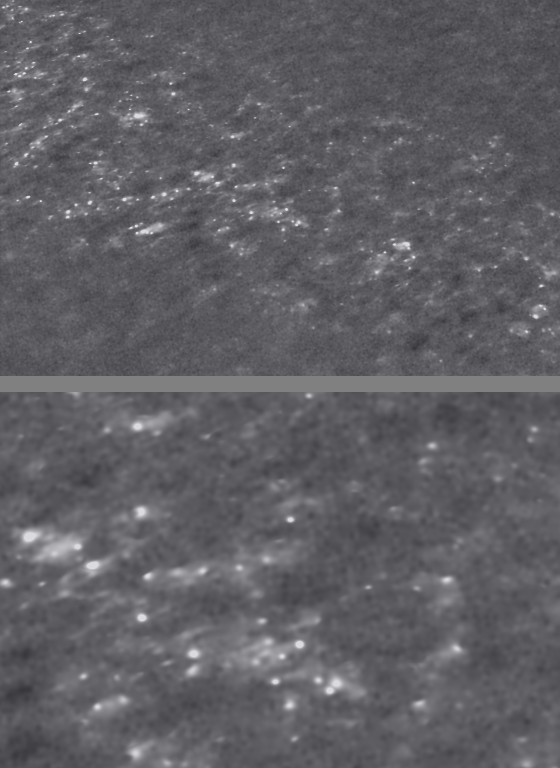
Top, the full canvas; bottom, a detail of the centre.
This texture is drawn by a Shadertoy shader. Its source:

```glsl
// Grey rippled water with a diagonal band of sun glitter, densest at the left.
// Layered cellular blobs form tilted ripples that shrink with distance;
// small soft cell points add glints wherever a ripple crest lies in the band.

const vec3  TINT         = vec3(0.0, -0.005, 0.011);
const float BASE_TONE    = 0.354;
const float RIPPLE_TILT  = 0.38;
const vec2  RIPPLE_FREQ  = vec2(21.0, 34.0);
const float CALM_GAIN    = 0.045;
const float RIPPLE_GAIN  = 0.115;
const float CREST_GAIN   = 0.24;
const float GLINT_FREQ   = 54.0;
const float GLINT_GAIN   = 0.75;
const float GRAIN_FREQ   = 165.0;
const float GRAIN_GAIN   = 0.042;

vec3 hash3(vec2 cell) {
    vec3 h = fract(cell.xyx * vec3(0.1031, 0.1030, 0.0973));
    h += dot(h, h.yxz + 33.33);
    return fract((h.xxy + h.yzz) * h.zyx);
}

mat2 rotation(float angle) {
    float c = cos(angle), s = sin(angle);
    return mat2(c, -s, s, c);
}

// Sum of smooth light and dark spots, one per cell, centred on zero.
float blobs(vec2 p) {
    vec2 cell = floor(p), local = fract(p);
    float sum = 0.0;
    for (int y = -1; y <= 1; y++)
    for (int x = -1; x <= 1; x++) {
        vec2 offset = vec2(x, y);
        vec3 h = hash3(cell + offset);
        vec2 d = offset + h.xy - local;
        float falloff = max(0.0, 1.0 - dot(d, d));
        sum += (2.0 * h.z - 1.0) * falloff * falloff * falloff;
    }
    return sum;
}

// Three octaves of tilted ripples, bent by a slow warp.
float ripples(vec2 p) {
    p += 0.012 * vec2(sin(9.0 * p.y + 3.0 * p.x), sin(11.0 * p.x - 4.0 * p.y));
    vec2 q = rotation(RIPPLE_TILT) * p * RIPPLE_FREQ.x;
    q.y *= RIPPLE_FREQ.y / RIPPLE_FREQ.x;
    return 0.55 * blobs(q)
         + 0.38 * blobs(q * 2.03 + 17.3)
         + 0.22 * blobs(q * 4.10 + 41.7);
}

// Small bright points of random size and strength.
float glints(vec2 p) {
    vec2 cell = floor(p), local = fract(p);
    float brightest = 0.0;
    for (int y = -1; y <= 1; y++)
    for (int x = -1; x <= 1; x++) {
        vec2 offset = vec2(x, y);
        vec3 h = hash3(cell + offset + 71.0);
        vec2 d = offset + h.xy - local;
        float radius = mix(0.14, 0.30, fract(h.z * 7.31));
        float strength = h.z * h.z;
        brightest = max(brightest, strength * exp(-dot(d, d) / (radius * radius)));
    }
    return brightest;
}

// Diagonal glitter band, falling from upper left to lower right.
float glitterBand(vec2 uv) {
    float height = uv.y + 0.5 * uv.x;
    return smoothstep(0.34, 0.54, height) * (1.0 - smoothstep(0.78, 1.16, height));
}

void mainImage(out vec4 fragColor, in vec2 fragCoord) {
    vec2 uv = fragCoord / iResolution.xy;
    vec2 p = fragCoord / iResolution.y;

    // Perspective: ripples are finer towards the top
    vec2 surface = vec2(p.x - 0.7, p.y) / (1.32 - 0.42 * uv.y);

    // Where the light falls
    vec2 toSun = (uv - vec2(0.02, 0.70)) / vec2(0.23, 0.29);
    float sun = exp(-dot(toSun, toSun));
    float clumps = 0.85 + 0.7 * blobs(p * 7.0 + 5.0);
    float glitter = clamp(glitterBand(uv) * clumps + 0.75 * sun, 0.0, 1.3);

    // Ripple shading, with hazy crests
    float wave = ripples(surface);
    float crest = max(wave, 0.0);
    float tone = BASE_TONE + 0.035 * sun + 0.012 * glitterBand(uv);
    tone -= 0.035 * smoothstep(0.65, 1.25, uv.x * 0.75 + uv.y * 0.5);
    tone += wave * mix(CALM_GAIN, RIPPLE_GAIN, min(glitter, 1.0));
    tone += CREST_GAIN * crest * crest * (0.12 + glitter);

    // Sparkle on the crests, plus rare faint points on calm water
    float lit = smoothstep(0.02, 0.42, wave) * (0.10 + 0.85 * glitter + 0.4 * sun);
    tone += GLINT_GAIN * glints(surface * GLINT_FREQ) * lit;

    // Fine grain and broad mottling
    tone += GRAIN_GAIN * blobs(p * GRAIN_FREQ);
    tone += 0.012 * blobs(p * 4.0 + 29.0);

    fragColor = vec4(clamp(vec3(min(tone, 0.86)) + TINT, 0.0, 1.0), 1.0);
}
```
